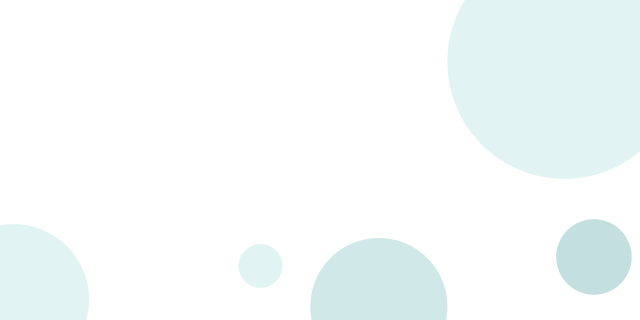
Write a Shadertoy shader that draws this background.

```glsl
// Flat pale teal discs scattered over a white ground, some cut by the border.
// Each disc is a circle distance function with an antialiased edge,
// laid out in units of the canvas height from the lower left corner.

// Blend a filled disc over the colour below it.
vec3 paintDisc(vec3 base, vec2 p, vec2 center, float radius, vec3 tint) {
    float dist = length(p - center) - radius;
    float coverage = clamp(0.5 - dist * iResolution.y, 0.0, 1.0);
    return mix(base, tint, coverage);
}

void mainImage(out vec4 fragColor, in vec2 fragCoord) {
    vec2 p = fragCoord / iResolution.y;
    // Keep the layout spread over the full width at any aspect ratio.
    p.x += 1.0 - 0.5 * iResolution.x / iResolution.y;

    vec3 paleMint = vec3(0.882, 0.957, 0.953);
    vec3 softTeal = vec3(0.820, 0.910, 0.908);
    vec3 deepTeal = vec3(0.768, 0.874, 0.874);
    vec3 color = vec3(1.0);

    // Pale discs: upper right, lower left and the small one between
    color = paintDisc(color, p, vec2(1.764, 0.807), 0.366, paleMint);
    color = paintDisc(color, p, vec2(0.043, 0.064), 0.2355, paleMint);
    color = paintDisc(color, p, vec2(0.814, 0.169), 0.0685, paleMint);

    // Darker discs along the bottom
    color = paintDisc(color, p, vec2(1.184, 0.042), 0.2143, softTeal);
    color = paintDisc(color, p, vec2(1.856, 0.197), 0.118, deepTeal);

    fragColor = vec4(color, 1.0);
}
```
